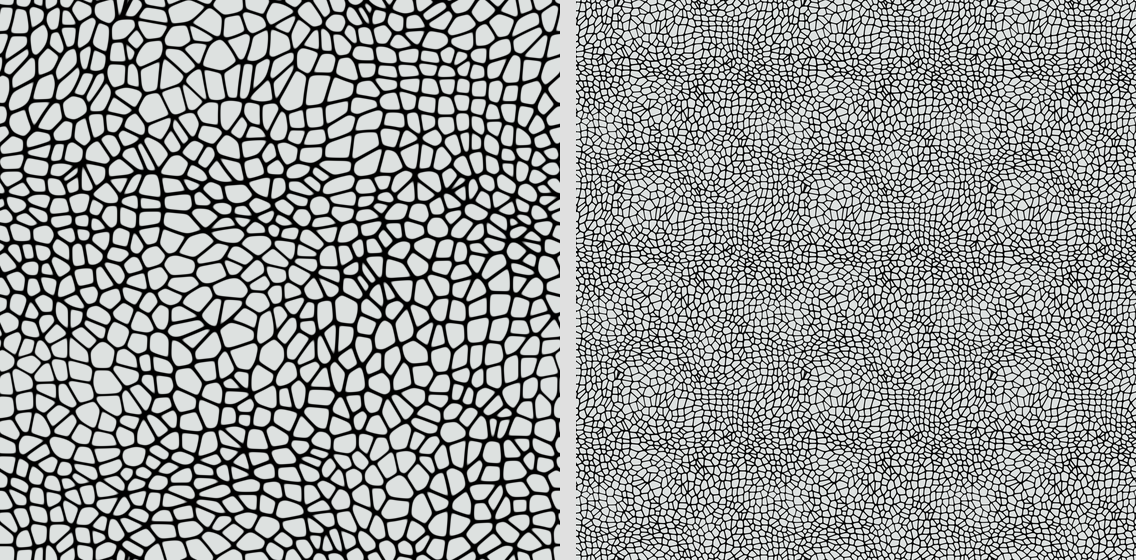
Left: one tile. Right: repeated 3 by 3.
This pattern is drawn by a three.js fragment shader. Its source:

```glsl
varying vec2 vUv;

const float CELLS = 29.0;          // cells across the tile
const float JITTER_MIN = 0.55;     // orderly regions
const float JITTER_MAX = 1.0;      // irregular regions
const float WARP_BROAD = 0.062;    // large stretch and shear
const float WARP_FINE = 0.012;     // smaller bends
const float LINE_HALF = 0.00245;   // mean half width of the gaps
const float LINE_VARIATION = 0.0016;
const float ROUNDING = 0.0021;     // corner softness of the cells
const float EDGE_SOFT = 0.0015;    // half width of the edge blend
const vec3 CELL_COLOR = vec3(0.867, 0.882, 0.878);
const vec3 GAP_COLOR = vec3(0.005);

vec2 hash2(vec2 p, float seed) {
  vec3 q = fract(vec3(p.xyx + seed * 7.31) * vec3(0.1031, 0.1030, 0.0973));
  q += dot(q, q.yzx + 33.33);
  return fract((q.xx + q.yz) * q.zy);
}

// Two-channel value noise that wraps over the unit square
vec2 wrapNoise(vec2 p, float period, float seed) {
  vec2 q = p * period;
  vec2 i = floor(q);
  vec2 f = q - i;
  vec2 u = f * f * f * (f * (f * 6.0 - 15.0) + 10.0);
  vec2 lo = mod(i, period);
  vec2 hi = mod(i + 1.0, period);
  vec2 bottom = mix(hash2(lo, seed), hash2(vec2(hi.x, lo.y), seed), u.x);
  vec2 top = mix(hash2(vec2(lo.x, hi.y), seed), hash2(hi, seed), u.x);
  return mix(bottom, top, u.y);
}

// Canvas position to bent cell-grid coordinates
vec2 toGrid(vec2 p) {
  vec2 bend = WARP_BROAD * (wrapNoise(p, 4.0, 1.0) - 0.5)
            + WARP_FINE * (wrapNoise(p, 9.0, 2.0) - 0.5);
  return CELLS * (p + bend);
}

// Scattered centre of one grid cell
vec2 cellCentre(vec2 cell) {
  vec2 id = mod(cell, CELLS);
  float disorder = smoothstep(0.2, 0.7, wrapNoise(id / CELLS, 5.0, 3.0).x);
  float jitter = mix(JITTER_MIN, JITTER_MAX, disorder);
  return cell + 0.5 + (hash2(id, 4.0) - 0.5) * jitter;
}

// Rounded distance to the cell border, in canvas units
float borderDistance(vec2 p) {
  vec2 g = toGrid(p);
  float e = 0.001;
  mat2 slope = mat2((toGrid(p + vec2(e, 0.0)) - g) / e,
                    (toGrid(p + vec2(0.0, e)) - g) / e);

  // Nearest centre
  vec2 base = floor(g);
  vec2 homeCell = base;
  vec2 home = vec2(0.0);
  float nearest = 100.0;
  for (int y = -1; y <= 1; y++) {
    for (int x = -1; x <= 1; x++) {
      vec2 cell = base + vec2(float(x), float(y));
      vec2 r = cellCentre(cell) - g;
      float d = dot(r, r);
      if (d < nearest) {
        nearest = d;
        home = r;
        homeCell = cell;
      }
    }
  }

  // Smooth minimum over the bisectors, undoing the local stretch
  float sum = 0.0;
  for (int y = -2; y <= 2; y++) {
    for (int x = -2; x <= 2; x++) {
      if (x == 0 && y == 0) continue;
      vec2 r = cellCentre(homeCell + vec2(float(x), float(y))) - g;
      vec2 n = normalize(r - home + vec2(1e-5));
      float d = dot(0.5 * (r + home), n) / length(n * slope);
      sum += exp(-d / ROUNDING);
    }
  }
  return -ROUNDING * log(max(sum, 1e-12));
}

void main() {
  // Gap width drifts from region to region
  float drift = 0.65 * wrapNoise(vUv, 6.0, 5.0).x
              + 0.35 * wrapNoise(vUv, 17.0, 6.0).y - 0.5;
  float halfWidth = LINE_HALF + LINE_VARIATION * drift;

  float d = borderDistance(vUv) - halfWidth;
  float inside = smoothstep(-EDGE_SOFT, EDGE_SOFT, d);
  gl_FragColor = vec4(mix(GAP_COLOR, CELL_COLOR, inside), 1.0);
}
```
